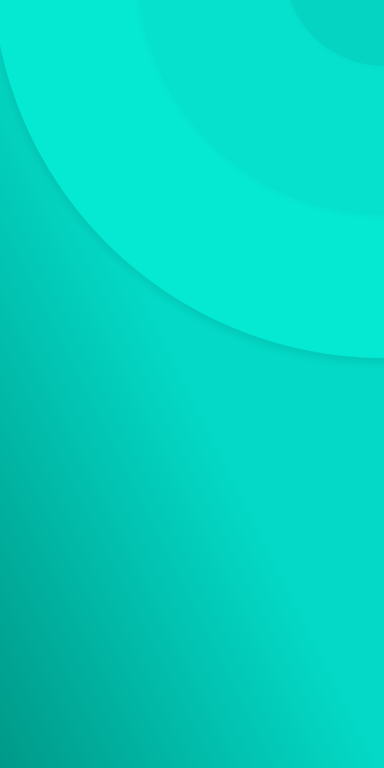
This background is drawn by a WebGL 2 fragment shader. Its source:

```glsl
#version 300 es
precision highp float;

uniform vec2 u_resolution;
out vec4 fragColor;

// Lays a disc with a soft shadow, dropped slightly downward, over the base colour
vec3 layDisc(vec3 base, vec2 p, float radius, vec3 discColor, float shadowStrength, float blur) {
    float pixel = 1.0 / u_resolution.x;
    float edge = length(p) - radius;
    float shadowEdge = length(p + vec2(0.0, 0.3 * blur)) - radius;
    float shadow = 1.0 - smoothstep(-blur, blur, shadowEdge);
    base *= 1.0 - shadowStrength * shadow;
    return mix(base, discColor, 1.0 - smoothstep(-0.75 * pixel, 0.75 * pixel, edge));
}

void main() {
    vec2 uv = gl_FragCoord.xy / u_resolution;
    vec2 p = vec2(uv.x, uv.y * 2.0);

    // Teal gradient rising from the lower left corner to the diagonal
    float ramp = clamp(uv.x + uv.y, 0.0, 1.0);
    vec3 color = mix(vec3(0.0, 0.60, 0.535), vec3(0.012, 0.852, 0.778), ramp);

    // Concentric discs around a point just above the upper right corner
    vec2 fromCenter = p - vec2(1.0, 2.0885);
    color = layDisc(color, fromCenter, 1.021, vec3(0.02, 0.908, 0.825), 0.105, 0.027);
    color = layDisc(color, fromCenter, 0.641, vec3(0.02, 0.882, 0.805), 0.055, 0.016);
    color = layDisc(color, fromCenter, 0.260, vec3(0.02, 0.832, 0.762), 0.02, 0.012);

    fragColor = vec4(color, 1.0);
}
```
